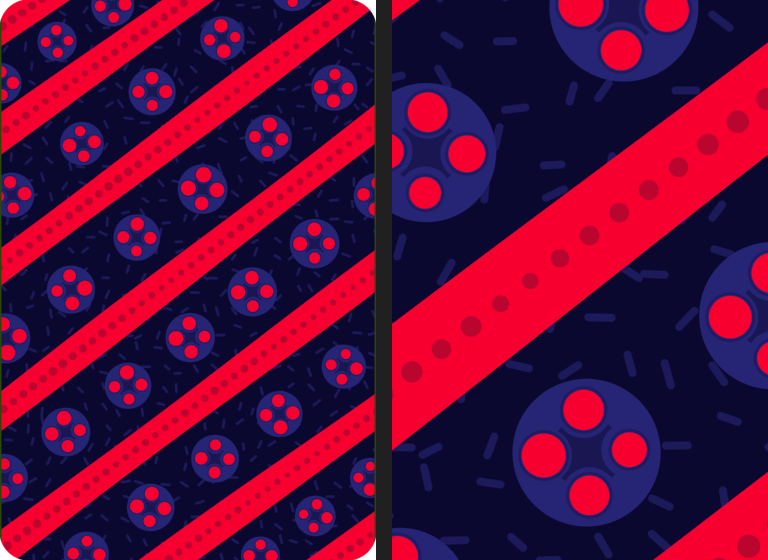
Left, the full canvas; right, a detail of the centre.
Reproduce this pattern procedurally as a Shadertoy shader.

```glsl
// A rounded card of slanted red ribbons with dark beads, lanes of spotted discs
// between them and scattered flecks behind. Ribbon lines come from a formula in
// their index; discs and beads repeat along them, varied by a sine hash.

const vec2 CARD = vec2(514.0, 768.0);   // design units, y pointing down

const vec3 NIGHT  = vec3(0.045, 0.030, 0.185);
const vec3 FLECK  = vec3(0.125, 0.115, 0.385);
const vec3 DISC   = vec3(0.150, 0.140, 0.460);
const vec3 HOLLOW = vec3(0.100, 0.085, 0.320);
const vec3 RED    = vec3(0.970, 0.000, 0.190);
const vec3 BEAD   = vec3(0.730, 0.020, 0.180);
const vec3 RAIL   = vec3(0.160, 0.280, 0.020);

// Disc spacing and first position for each lane, top to bottom
const float LANE_STEP[6]  = float[6](76.0, 96.0, 90.0, 85.0, 88.0, 75.0);
const float LANE_START[6] = float[6](2.0, 16.0, 7.0, 5.0, 30.0, 56.0);

float hash(vec2 p) {
    return fract(sin(dot(p, vec2(127.1, 311.7))) * 43758.545);
}

float signedHash(vec2 p) { return 2.0 * hash(p) - 1.0; }

float cover(float d, float aa) { return clamp(0.5 - d / aa, 0.0, 1.0); }

float capsule(vec2 p, vec2 halfAxis, float r) {
    float t = clamp(dot(p, halfAxis) / dot(halfAxis, halfAxis), -1.0, 1.0);
    return length(p - halfAxis * t) - r;
}

float roundedBox(vec2 p, vec2 halfSize, float r) {
    vec2 q = abs(p) - halfSize + r;
    return length(max(q, 0.0)) + min(max(q.x, q.y), 0.0) - r;
}

// Height of ribbon k at x: spacing and slope ease off away from the middle
float ribbonY(float k, float x) {
    float slope = 0.69 + 0.08 * exp(-0.3 * k * k);
    return 367.0 + k * (197.0 + k * (1.8 - 2.5 * k)) - slope * (x - 0.5 * CARD.x);
}

// Short flecks, one per jittered cell
float flecks(vec2 p, float size) {
    vec2 home = floor(p / size);
    float d = size;
    for (int j = -1; j <= 1; j++)
    for (int i = -1; i <= 1; i++) {
        vec2 cell = home + vec2(i, j);
        vec2 jitter = vec2(signedHash(cell), signedHash(cell + 19.3));
        float angle = 6.2832 * hash(cell + 41.7);
        float halfLen = 3.6 + 1.8 * hash(cell + 67.1);
        vec2 center = (cell + 0.5 + 0.32 * jitter) * size;
        d = min(d, capsule(p - center, halfLen * vec2(cos(angle), sin(angle)), 1.8));
    }
    return d;
}

// Disc with a dark hollow and four uneven red spots
vec3 paintDisc(vec3 col, vec2 p, float radius, vec2 id, float aa) {
    float turn = 0.16 * signedHash(id + 5.1);
    float spots = radius;
    float rings = radius;
    for (int i = 0; i < 4; i++) {
        float f = float(i);
        float a = turn + 1.5708 * f;
        float r = radius * (0.265 + 0.045 * signedHash(id + 7.7 * f));
        float d = length(p - 0.58 * radius * vec2(cos(a), sin(a)));
        spots = min(spots, d - r);
        rings = min(rings, d - 0.38 * radius);
    }
    float hollow = max(length(p) - 0.48 * radius, -rings);
    col = mix(col, DISC, cover(length(p) - radius, aa));
    col = mix(col, HOLLOW, cover(hollow, aa));
    col = mix(col, HOLLOW, 0.6 * cover(abs(spots - 1.0) - 0.6, aa));
    return mix(col, RED, cover(spots, aa));
}

// Discs midway between ribbons k and k + 1
vec3 paintLane(vec3 col, vec2 p, float k, float pitch, float start, float aa) {
    float n = round((p.x - start) / pitch);
    vec2 id = vec2(n, k);
    float x = start + n * pitch;
    float y = 0.5 * (ribbonY(k, x) + ribbonY(k + 1.0, x)) + 2.0 + 3.0 * signedHash(id);
    float radius = 33.0 - 0.8 * (k + 0.5) * (k + 0.5) + 1.5 * signedHash(id + 3.3);
    return paintDisc(col, p - vec2(x, y), radius, id, aa);
}

// Ribbon with gently swelling edges and a row of beads
vec3 paintRibbon(vec3 col, vec2 p, float k, float aa) {
    float halfWidth = 21.8 + 1.5 * sin(0.012 * p.x + 2.3 * k);
    float d = 0.8 * abs(p.y - ribbonY(k, p.x)) - halfWidth;
    col = mix(col, RED, cover(d, aa));

    const float PITCH = 13.5;
    float start = PITCH * fract(0.36 + 0.37 * k);
    float n = round((p.x - start) / PITCH);
    float x = start + n * PITCH;
    float r = 5.3 - 1.1 * x / CARD.x + 0.6 * sin(0.02 * x + 1.7 * k)
            + 0.5 * signedHash(vec2(n, k + 50.0));
    return mix(col, BEAD, cover(length(p - vec2(x, ribbonY(k, x))) - r, aa));
}

void mainImage(out vec4 fragColor, in vec2 fragCoord) {
    vec2 uv = fragCoord / iResolution.xy;
    vec2 p = vec2(uv.x, 1.0 - uv.y) * CARD;
    float aa = 1.2 * CARD.y / iResolution.y;

    vec3 col = mix(NIGHT, FLECK, 0.85 * cover(flecks(p, 26.0), aa));
    for (int i = 0; i < 6; i++)
        col = paintLane(col, p, float(i - 3), LANE_STEP[i], LANE_START[i], aa);
    for (int k = -3; k <= 3; k++)
        col = paintRibbon(col, p, float(k), aa);

    // Side rails and rounded corners
    vec2 c = p - 0.5 * CARD;
    col = mix(col, RAIL, cover(0.5 * CARD.x - 2.0 - abs(c.x), aa));
    col = mix(vec3(1.0), col, cover(roundedBox(c, 0.5 * CARD + 1.0, 41.0), aa));
    fragColor = vec4(col, 1.0);
}
```
